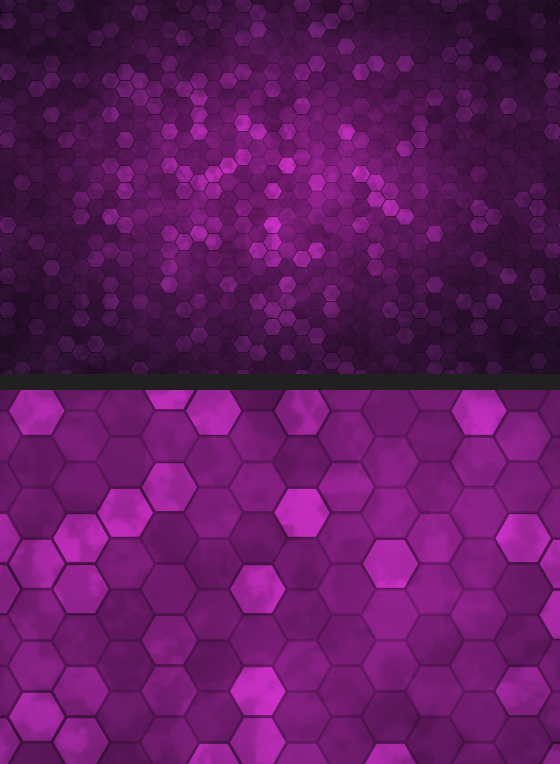
Top, the full canvas; bottom, a detail of the centre.
This background is drawn by a WebGL 2 fragment shader. Its source:

```glsl
#version 300 es
precision highp float;
// Seamless honeycomb of worn purple hexagons, lit by a soft glow in the middle.

uniform vec2 u_resolution;
out vec4 fragColor;

const vec2 REPEATS = vec2(19.0, 22.0);      // column pairs across, rows down
const vec2 GRID_SHIFT = vec2(0.25, 0.76);   // lattice offset, in repeats
const vec2 HEX_SCALE = vec2(1.7320508, 1.0); // one repeat, in row heights
const float LINE_HALF_WIDTH = 0.03;         // in row heights
const float LINE_FAINT = 0.20;
const float LINE_STRONG = 0.55;
const vec3 SHADE_COLOR = vec3(0.160, 0.060, 0.180);
const vec3 GLOW_COLOR = vec3(0.500, 0.115, 0.485);
const vec2 GLOW_CENTER = vec2(0.5, 0.52);
const float LIGHT_CELL_GAIN = 0.46;
const vec2 CLOUD_PERIOD = vec2(12.0, 8.0);
const vec2 GRUNGE_PERIOD = vec2(72.0, 48.0);
const float CLOUD_AMOUNT = 0.45;
const float GRUNGE_AMOUNT = 0.16;
const float TAU = 6.2831853;

// Two random values in 0..1 for a non-negative integer cell
vec2 hash2(vec2 cell) {
    uvec2 v = uvec2(cell + 0.5) * 1664525u + 1013904223u;
    v.x += v.y * 1664525u;
    v.y += v.x * 1664525u;
    v ^= v >> 16u;
    v.x += v.y * 1664525u;
    v.y += v.x * 1664525u;
    v ^= v >> 16u;
    return vec2(v & 65535u) / 65535.0;
}

// Value noise that wraps after a whole number of cells
float wrapNoise(vec2 p, vec2 period) {
    vec2 i = floor(p);
    vec2 f = fract(p);
    f = f * f * (3.0 - 2.0 * f);
    float a = hash2(mod(i, period)).x;
    float b = hash2(mod(i + vec2(1.0, 0.0), period)).x;
    float c = hash2(mod(i + vec2(0.0, 1.0), period)).x;
    float d = hash2(mod(i + 1.0, period)).x;
    return mix(mix(a, b, f.x), mix(c, d, f.x), f.y);
}

float wrapFbm(vec2 uv, vec2 period) {
    float sum = 0.0;
    float weight = 0.533;
    for (int octave = 0; octave < 4; octave++) {
        sum += weight * wrapNoise(uv * period, period);
        period *= 2.0;
        weight *= 0.5;
    }
    return sum;
}

// Distance measure of a flat-topped hexagon: 0.5 on its edge
float hexRadius(vec2 p) {
    p = abs(p);
    return max(p.y, dot(p, vec2(0.8660254, 0.5)));
}

// Periodic glow: 1 in the middle, 0 in the corners
float glowAt(vec2 uv) {
    vec2 c = 0.5 + 0.5 * cos(TAU * (uv - GLOW_CENTER));
    return 0.55 * c.x * c.y + 0.20 * c.x + 0.25 * c.y;
}

void main() {
    vec2 uv = gl_FragCoord.xy / u_resolution;

    // Nearest centre of two interleaved rectangular lattices
    vec2 q = uv * REPEATS - GRID_SHIFT;
    vec2 centerA = floor(q + 0.5);
    vec2 centerB = floor(q) + 0.5;
    vec2 toA = (q - centerA) * HEX_SCALE;
    vec2 toB = (q - centerB) * HEX_SCALE;
    bool useA = dot(toA, toA) < dot(toB, toB);
    vec2 local = useA ? toA : toB;
    vec2 cell = mod(2.0 * (useA ? centerA : centerB), 2.0 * REPEATS);

    // Tone of each cell: mostly quiet, some clearly lit
    vec2 rnd = hash2(cell);
    float light = smoothstep(0.58, 0.95, rnd.x);
    float tone = mix(0.86, 1.06, rnd.y) + LIGHT_CELL_GAIN * light;

    // Cloudy wear and fine, torn-looking flecks
    float cloud = wrapFbm(uv, CLOUD_PERIOD) - 0.5;
    vec2 warp = vec2(cloud, -cloud) * 0.02;
    float flecks = smoothstep(0.36, 0.64, wrapFbm(uv + warp, GRUNGE_PERIOD)) - 0.5;
    float wear = 1.0 + CLOUD_AMOUNT * cloud + GRUNGE_AMOUNT * (0.8 + 0.4 * light) * flecks;

    // Thin dark joints, strongest around lit cells
    float pixel = REPEATS.y / u_resolution.y;
    float edge = 0.5 - hexRadius(local);
    float line = 1.0 - smoothstep(LINE_HALF_WIDTH - 0.5 * pixel,
                                  LINE_HALF_WIDTH + 0.5 * pixel, edge);
    float joint = 1.0 - line * mix(LINE_FAINT, LINE_STRONG, light);

    vec3 color = mix(SHADE_COLOR, GLOW_COLOR, glowAt(uv));
    fragColor = vec4(color * tone * wear * joint, 1.0);
}
```
